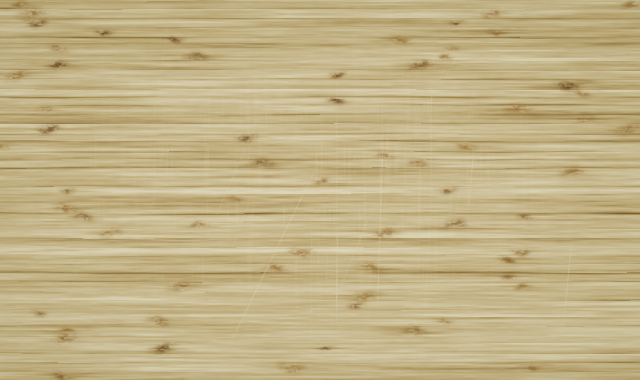
This texture is drawn by a WebGL 2 fragment shader. Its source:

```glsl
#version 300 es
precision highp float;
// Pressed bamboo board: thin horizontal strips with uneven seams, long fibres,
// scattered brown growth nodes and faint knife scratches. Each layer shifts one
// tone value, which a three-colour ramp then turns into wood.
uniform vec2 u_resolution;
out vec4 outColor;

const float STRIPS = 43.0;          // strips from bottom to top
const float EDGE_JITTER = 0.45;     // unevenness of strip heights
const float NODE_CELLS = 2.0;       // possible nodes along a strip
const float NODE_CHANCE = 0.78;
const vec2 NODE_SIZE = vec2(0.029, 0.50); // canvas heights, strip heights
const int SCRATCHES = 30;
const float SCRATCH_WIDTH = 0.0009;
const float BASE_TONE = 0.745;
const vec3 DARK = vec3(0.53, 0.42, 0.21);
const vec3 HONEY = vec3(0.735, 0.66, 0.47);
const vec3 PALE = vec3(0.84, 0.805, 0.69);
const vec3 NODE_BROWN = vec3(0.60, 0.45, 0.22);
const vec3 NODE_DEEP = vec3(0.36, 0.26, 0.15);
const vec3 SCRATCH_COLOR = vec3(0.88, 0.85, 0.75);

float hash(vec2 p) {
  return fract(sin(dot(p, vec2(127.1, 311.7))) * 43758.5453);
}

float noise(vec2 p) {
  vec2 i = floor(p), f = fract(p);
  f = f * f * (3.0 - 2.0 * f);
  float low = mix(hash(i), hash(i + vec2(1, 0)), f.x);
  float high = mix(hash(i + vec2(0, 1)), hash(i + vec2(1, 1)), f.x);
  return mix(low, high, f.y);
}

// Lower edge of a strip, in strip units
float stripEdge(float k) {
  return k + EDGE_JITTER * (hash(vec2(k, 3.7)) - 0.5);
}

vec3 woodRamp(float tone) {
  vec3 c = mix(DARK, HONEY, clamp(tone * 2.0, -0.25, 1.0));
  return mix(c, PALE, clamp(tone * 2.0 - 1.0, 0.0, 1.1));
}

// Fibres from broad and long to fine and short
float fibres(vec2 p, float k) {
  float shift = hash(vec2(k, 8.1)) * 40.0;
  float broad = noise(vec2(p.x * 1.9 + shift, p.y * 68.0)) - 0.5;
  float medium = noise(vec2(p.x * 4.0 + shift, p.y * 135.0)) - 0.5;
  float fine = noise(vec2(p.x * 11.0 + shift, p.y * 240.0)) - 0.5;
  float grain = noise(vec2(p.x * 45.0 + shift, p.y * 270.0)) - 0.5;
  return 0.31 * broad + 0.33 * medium + 0.27 * fine + 0.10 * grain;
}

// Dark joint whose strength differs per edge and along its length
float seam(float dist, float k, float x, float pixel) {
  float strength = pow(hash(vec2(k, 5.3)), 1.8);
  float wear = smoothstep(0.1, 0.8, noise(vec2(x * 3.5, k * 7.3))) * 0.9 + 0.25;
  float line = 1.0 - smoothstep(0.0, 0.13 + pixel, abs(dist));
  return strength * wear * (0.42 * line + 0.14 * exp(-abs(dist) * 4.0));
}

// x: node body, y: depth of brown, z: streaks beside the node
vec3 nodes(vec2 p, float k, float aspect) {
  vec3 sum = vec3(0);
  float speck = noise(p * vec2(75.0, 190.0)) * 0.6 + noise(p * vec2(170.0, 260.0)) * 0.4;
  float ragged = mix(0.3, 1.0, smoothstep(0.28, 0.70, speck));
  float streak = noise(vec2(p.x * 9.0, p.y * 230.0));
  for (float row = -1.0; row <= 1.0; row++) {
    for (float cell = 0.0; cell < NODE_CELLS; cell++) {
      vec2 id = vec2(k + row, cell + 11.0);
      float present = step(hash(id), NODE_CHANCE);
      float x = (cell + hash(id + 20.3)) / NODE_CELLS * aspect;
      float y = 0.5 * (stripEdge(id.x) + stripEdge(id.x + 1.0));
      float size = mix(0.65, 1.2, hash(id + 41.9));
      vec2 d = (vec2(p.x, p.y * STRIPS) - vec2(x, y)) / (NODE_SIZE * size);
      d.y += 0.3 * sin(d.x * 2.0 + id.x);
      float body = exp(-dot(d, d) * 1.3) * present;
      float tail = exp(-d.x * d.x * 0.14 - d.y * d.y * 1.6) * present;
      float depth = pow(hash(id + 63.7), 4.0);
      sum += vec3(body * ragged, body * body * depth * ragged, tail * (streak - 0.35));
    }
  }
  return sum;
}

// Nearly upright cuts, gathered around the middle
float scratches(vec2 p, float aspect, float pixel) {
  float sum = 0.0;
  for (int i = 0; i < SCRATCHES; i++) {
    vec2 id = vec2(float(i), 71.3);
    float spread = 0.5 * (hash(id) + hash(id + 4.1));
    vec2 mid = vec2(mix(0.05, 0.95, spread) * aspect, mix(0.25, 0.8, hash(id + 9.2)));
    float reach = mix(0.08, 0.28, hash(id + 13.6));
    float slope = 0.7 * pow(hash(id + 17.4) * 2.0 - 1.0, 3.0);
    float dist = abs(p.x - mid.x - slope * (p.y - mid.y)) / sqrt(1.0 + slope * slope);
    float line = 1.0 - smoothstep(0.0, SCRATCH_WIDTH + pixel * 0.8, dist);
    float ends = 1.0 - smoothstep(reach * 0.5, reach, abs(p.y - mid.y));
    sum += line * ends * mix(0.10, 0.45, pow(hash(id + 23.8), 3.0));
  }
  return min(sum, 0.5) * (0.3 + 0.7 * noise(p * vec2(30.0, 90.0)));
}

void main() {
  vec2 p = gl_FragCoord.xy / u_resolution.y;
  float aspect = u_resolution.x / u_resolution.y;
  float pixel = 1.0 / u_resolution.y;
  vec2 centred = vec2(p.x / aspect, p.y) * 2.0 - 1.0;

  // Strip under this point, with slightly wavering edges
  float y = p.y * STRIPS + 0.16 * (noise(vec2(p.x * 4.0, p.y * 9.0)) - 0.5);
  float k = floor(y);
  k += step(stripEdge(k + 1.0), y) - step(y, stripEdge(k));
  float below = y - stripEdge(k), above = stripEdge(k + 1.0) - y;

  // Tone from strip tint, cross gradient, fibres and seams
  float tone = BASE_TONE + 0.20 * (hash(vec2(k, 1.9)) - 0.5);
  tone += 0.18 * (hash(vec2(k, 2.6)) - 0.5) * (below - above);
  tone += fibres(p, k) + 0.12 * (noise(vec2(p.x * 2.5, k * 3.1)) - 0.5);
  tone -= seam(below, k, p.x, pixel * STRIPS) + seam(above, k + 1.0, p.x, pixel * STRIPS);

  vec3 node = nodes(p, k, aspect);
  vec3 color = woodRamp(tone - 0.55 * node.z);
  color = mix(color, NODE_BROWN, clamp(node.x * 0.85, 0.0, 0.8));
  color = mix(color, NODE_DEEP, clamp(node.y * 0.9, 0.0, 0.7));

  // Faint upright hatching and scratches, then darker borders
  float hatch = smoothstep(0.72, 0.95, noise(p * vec2(150.0, 7.0)));
  hatch *= 0.13 * exp(-2.5 * dot(centred, centred));
  color = mix(color, SCRATCH_COLOR, hatch + scratches(p, aspect, pixel));
  color *= 1.02 - vec3(0.04, 0.045, 0.075) * dot(centred, centred);
  outColor = vec4(color, 1.0);
}
```
